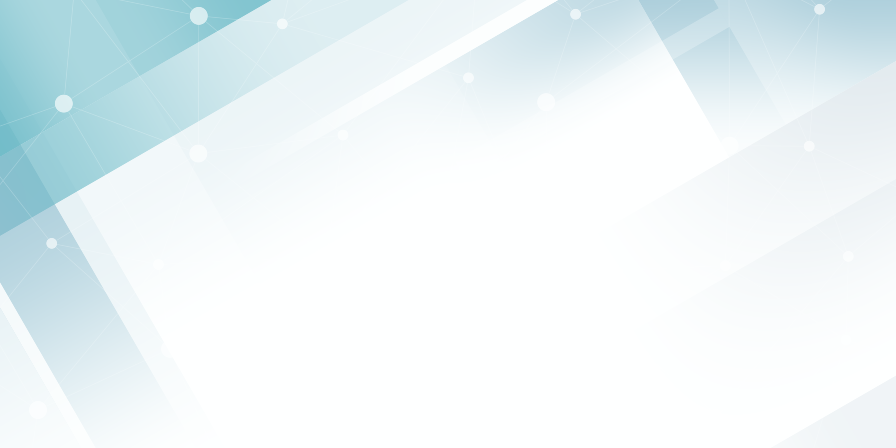
A Shadertoy shader for this background:

```glsl
#define AQUA vec3(0.42, 0.73, 0.78)
#define STEEL vec3(0.54, 0.73, 0.80)
#define MIST vec3(0.81, 0.86, 0.89)
#define PAPER vec3(0.995, 1.0, 1.0)
#define CELL 0.29
#define DOT_SMALL 0.012
#define DOT_LARGE 0.020
#define LINK_WIDTH 0.0009
#define LINK_ALPHA 0.20
#define LINK_SHARE 0.6
#define DOT_ALPHA 0.65

// Antialiased step: 1 where d is positive
float edge(float d) {
    return smoothstep(-0.5, 0.5, d * iResolution.y);
}

float band(float x, float low, float high) {
    return edge(x - low) * edge(high - x);
}

vec2 hash2(vec2 cell) {
    vec3 q = fract(cell.xyx * vec3(0.1031, 0.1030, 0.0973) + 0.37);
    q += dot(q, q.yzx + 33.33);
    return fract((q.xx + q.yz) * q.zy);
}

vec2 nodeAt(vec2 cell) {
    return (cell + 0.15 + 0.7 * hash2(cell)) * CELL;
}

// Thin line between the nodes of two cells, kept for a share of pairs
float link(vec2 p, vec2 cellA, vec2 cellB) {
    vec2 a = nodeAt(cellA);
    vec2 ab = nodeAt(cellB) - a;
    float t = clamp(dot(p - a, ab) / dot(ab, ab), 0.0, 1.0);
    float kept = step(hash2(cellA + cellB + 5.0).y, LINK_SHARE);
    return kept * edge(LINK_WIDTH - length(p - a - ab * t));
}

// Scattered dots joined to their neighbours
float network(vec2 p) {
    vec2 home = floor(p / CELL);
    float dots = 0.0, links = 0.0;
    for (int j = -1; j <= 1; j++) {
        for (int i = -1; i <= 1; i++) {
            vec2 cell = home + vec2(i, j);
            float radius = mix(DOT_SMALL, DOT_LARGE, step(0.6, hash2(cell + 17.0).x));
            dots = max(dots, edge(radius - length(p - nodeAt(cell))));
            if (i != 0 || j != 0) links = max(links, link(p, home, cell));
        }
    }
    // Diagonal links that cut across the home cell
    vec2 side = vec2(1.0, 0.0);
    for (int k = 0; k < 4; k++) {
        vec2 next = vec2(-side.y, side.x);
        links = max(links, link(p, home + side, home + next));
        side = next;
    }
    return max(dots * DOT_ALPHA, links * LINK_ALPHA);
}

// Panels in axes turned by 30 degrees: u runs up right, v up left
vec3 panels(float u, float v, float y) {
    vec3 color = PAPER;

    // Pale haze below the upper left bands
    float haze = 0.15 * smoothstep(0.0, 0.40, v) * (0.7 + 0.3 * edge(u - 0.685));
    color = mix(color, STEEL, haze * edge(u - 0.378));

    // Left wedge with its two strips
    float wedge = 0.68 * smoothstep(-0.25, 0.5, v) * edge(0.378 - u);
    color = mix(color, STEEL, wedge * mix(0.35, 1.0, edge(u - 0.157)));
    color = mix(color, STEEL, 0.10 * band(u, 0.378, 0.435) * smoothstep(-0.3, 0.2, v));
    color = mix(color, PAPER, 0.85 * band(u, 0.157, 0.185));

    // Upper left bands
    float lower = mix(0.78, 0.12, smoothstep(0.15, 1.1, u));
    color = mix(color, mix(STEEL, AQUA, smoothstep(0.1, 0.5, u)), lower * band(v, 0.41, 0.563));
    float nearPanel = mix(0.90, 0.53, smoothstep(0.3, 0.6, u));
    float farPanel = mix(0.58, 0.82, smoothstep(0.7, 1.0, u));
    float upper = mix(nearPanel, farPanel, edge(u - 0.685));
    color = mix(color, AQUA, upper * edge(v - 0.563));

    // Top centre panel
    float centre = 0.50 * smoothstep(1.1, 1.75, u) * smoothstep(-0.05, 0.2, v);
    centre *= 0.8 + 0.2 * edge(u - 1.289);
    color = mix(color, STEEL, centre * edge(0.243 - v) * edge(1.734 - u));

    // Top right panel, fading downward
    float corner = 0.04 + 0.68 * smoothstep(0.66, 1.06, y);
    corner *= mix(1.0, mix(0.75, 1.0, smoothstep(1.88, 2.15, u)), edge(u - 1.88));
    color = mix(color, STEEL, corner * edge(u - 1.734) * edge(v + 0.252));

    // Light beams
    color = mix(color, PAPER, 0.85 * band(v, 0.243, 0.278) * smoothstep(0.7, 1.25, u));
    color = mix(color, PAPER, 0.25 * band(v, 0.0, 0.048) * band(u, 1.2, 1.88));

    // Misty steps down the right side
    float mist = 0.6 * smoothstep(1.35, 2.2, u) * smoothstep(-0.7, -0.2, v);
    color = mix(color, MIST, mist * edge(-0.252 - v));
    mist = 0.20 * smoothstep(1.3, 1.9, u) * smoothstep(-0.85, -0.45, v);
    color = mix(color, MIST, mist * edge(-0.48 - v));
    mist = 0.3 * smoothstep(1.3, 1.7, u);
    return mix(color, MIST, mist * edge(-0.86 - v));
}

void mainImage(out vec4 fragColor, in vec2 fragCoord) {
    vec2 p = fragCoord / iResolution.y;
    float u = dot(p, vec2(0.866, 0.5));
    float v = dot(p, vec2(-0.5, 0.866));
    vec3 color = panels(u, v, p.y);
    color = mix(color, PAPER, network(p));
    fragColor = vec4(color, 1.0);
}
```
